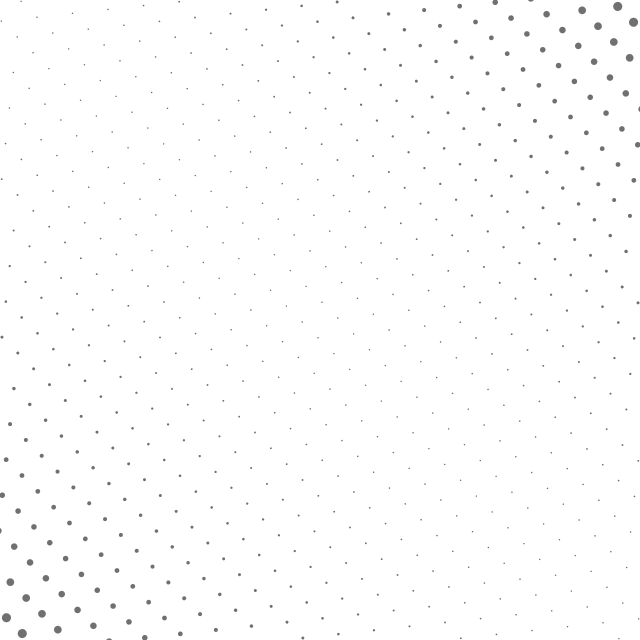
Write a Shadertoy shader that draws this background.

```glsl
// Diagonal halftone: grey dots on white that swell toward two opposite corners.

#define DOT_COLOR  vec3(0.44)
#define PAPER      vec3(1.0)
#define ALONG_STEP 0.04948   // spacing along the falling diagonal
#define CROSS_STEP 0.06162   // spacing along the rising diagonal
#define MIN_RADIUS 0.00104   // dot radius on the centre line
#define GROWTH     0.367     // distance over which the dots swell

// Dot radius for a row at a signed offset from the centre line
float dotRadius(float offset) {
    return MIN_RADIUS * cosh(offset / GROWTH);
}

void mainImage(out vec4 fragColor, in vec2 fragCoord) {
    float pixel = 1.0 / iResolution.y;
    vec2 p = (fragCoord - 0.5 * iResolution.xy) * pixel;

    // Diagonal axes, each stretched by sqrt(2)
    vec2 diagonal = vec2(p.x - p.y, p.x + p.y);
    vec2 spacing = vec2(ALONG_STEP, CROSS_STEP);

    // Nearest dot in the rectangular grid
    vec2 center = (floor(diagonal / spacing) + 0.5) * spacing;
    float dist = length(diagonal - center) * inversesqrt(2.0);

    // Antialiased disc
    float coverage = clamp(0.5 + (dotRadius(center.y) - dist) / pixel, 0.0, 1.0);
    fragColor = vec4(mix(PAPER, DOT_COLOR, coverage), 1.0);
}
```
